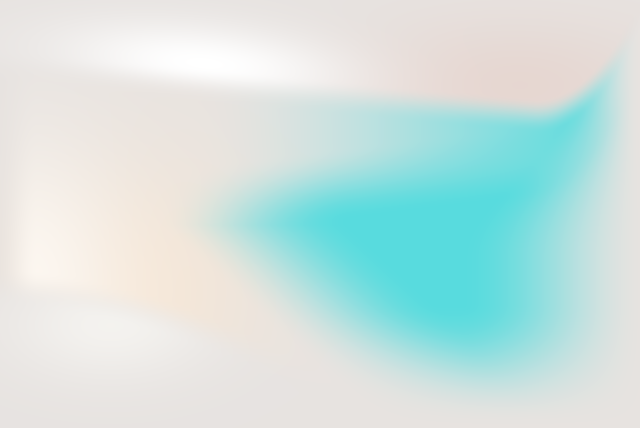
Reproduce this background procedurally as a WebGL 1 fragment shader.

```glsl
precision highp float;
uniform vec2 u_resolution;

#define BASE vec3(0.905, 0.890, 0.880)
#define WHITE vec3(1.0, 1.0, 1.0)
#define ROSE vec3(0.902, 0.840, 0.818)
#define IVORY vec3(0.995, 0.975, 0.950)
#define PEACH vec3(0.958, 0.902, 0.842)
#define MIST vec3(0.955, 0.948, 0.935)
#define TEAL vec3(0.345, 0.860, 0.870)
#define BAND_SOFT 0.040
#define FLOOR_SOFT 0.045

// Elliptical falloff, 1 at the centre
float glow(vec2 p, vec2 centre, vec2 radius) {
  vec2 d = (p - centre) / radius;
  return exp(-0.5 * dot(d, d));
}

// Soft step from 0 to 1 around a middle value
float softEdge(float middle, float halfWidth, float v) {
  return smoothstep(middle - halfWidth, middle + halfWidth, v);
}

// Coverage of the teal wedge, without its upper boundary
float tealAmount(vec2 p, float upturn) {
  // Pale veil above, saturated core below
  float veil = smoothstep(0.45, 1.6, p.x);
  float coreTop = 0.475 + 0.12 * p.x + upturn;
  float core = 1.0 - softEdge(coreTop, 0.085, p.y);

  // Diagonal left side of the core
  float leftMiddle = 0.605 + 1.09 * max(0.434 - p.y, -0.04);
  core *= smoothstep(leftMiddle - 0.19, leftMiddle + 0.26, p.x);

  // Right side, tighter towards the upper corner
  float height = smoothstep(0.40, 0.75, p.y);
  float right = 1.0 - smoothstep(1.08 + 0.24 * height, 1.52 - 0.02 * height, p.x);
  float bottom = smoothstep(0.0, 0.29, p.y);

  float upper = veil * softEdge(coreTop - 0.06, 0.12, p.y);
  return mix(upper, 1.0, core) * right * bottom;
}

void main() {
  // Canvas units: x spans 0 to 1.5, y spans 0 to 1
  vec2 p = gl_FragCoord.xy / u_resolution * vec2(1.5, 1.0);

  // Curved boundaries of the upper band and the warm area
  float bend = max(p.x - 1.25, 0.0);
  float upturn = 4.0 * bend * bend;
  float bandY = 0.843 - 0.09 * p.x + upturn;
  float floorY = 0.33 - 0.05 * p.x - 0.35 * p.x * p.x;
  float above = softEdge(bandY, BAND_SOFT, p.y);
  float warm = (1.0 - above) * softEdge(floorY, FLOOR_SOFT, p.y);

  vec3 colour = BASE;

  // Upper band: slanted white light beside a rose tint
  vec2 slanted = p + vec2(0.0, 0.09 * p.x);
  colour = mix(colour, ROSE, above * glow(p, vec2(1.20, 0.80), vec2(0.27, 0.11)));
  colour = mix(colour, WHITE, above * glow(slanted, vec2(0.48, 0.895), vec2(0.23, 0.062)));

  // Warm area: peach middle and ivory left side
  float peach = glow(p, vec2(0.34, 0.32), vec2(0.20, 0.23));
  float ivory = glow(p, vec2(0.06, 0.34), vec2(0.16, 0.23)) * smoothstep(-0.01, 0.09, p.x);
  colour = mix(colour, PEACH, warm * peach);
  colour = mix(colour, IVORY, warm * ivory * 0.9);

  // Pale light under the warm area
  float mist = glow(p, vec2(0.26, 0.24), vec2(0.17, 0.09));
  colour = mix(colour, MIST, mist * (1.0 - softEdge(floorY, FLOOR_SOFT, p.y)));

  // Teal wedge
  colour = mix(colour, TEAL, tealAmount(p, upturn) * (1.0 - above));

  gl_FragColor = vec4(colour, 1.0);
}
```
